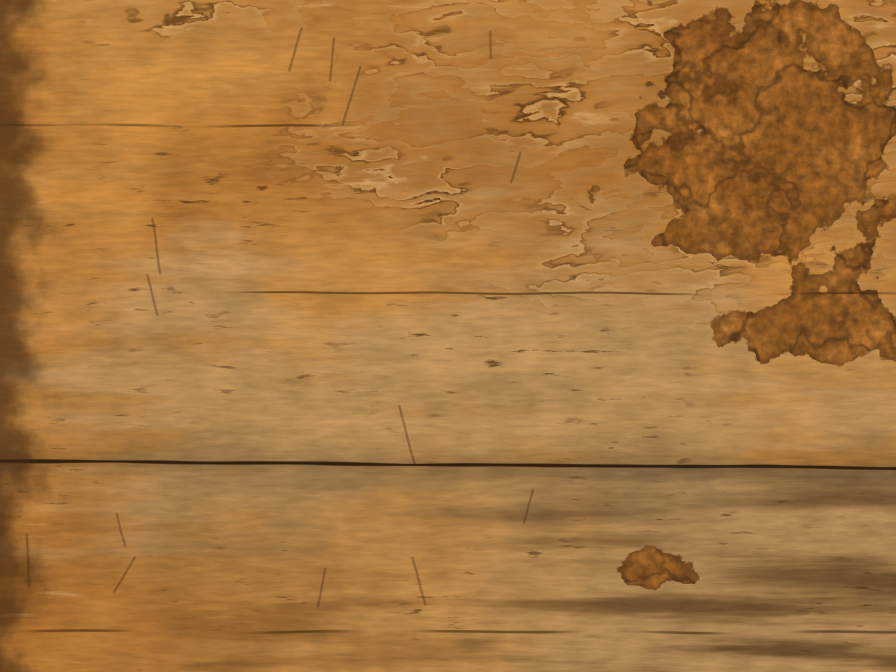
Write a Shadertoy shader that draws this texture.

```glsl
// Old weathered planks: honey coloured varnish over pale grain, torn ledges,
// rusty rot at the upper right, and a dark seam between two boards.
// Layers of stretched gradient noise are tinted and shaded one by one.

const vec3 HONEY = vec3(0.76, 0.53, 0.26);
const vec3 AMBER = vec3(0.64, 0.41, 0.17);
const vec3 PALE  = vec3(0.70, 0.55, 0.36);
const vec3 GREY  = vec3(0.53, 0.41, 0.26);
const vec3 RUST  = vec3(0.51, 0.31, 0.12);
const vec3 DARK  = vec3(0.25, 0.15, 0.07);
const vec3 SHINE = vec3(0.88, 0.70, 0.46);
const float SEAM_Y = 0.314;
const float SEAM_WIDTH = 0.0028;
const float LEDGE_STEPS = 4.0;
const int SCRATCHES = 14;

vec2 hash2(vec2 p) {
    vec3 q = fract(p.xyx * vec3(0.1031, 0.1030, 0.0973));
    q += dot(q, q.yzx + 33.33);
    return fract((q.xx + q.yz) * q.zy);
}

float corner(vec2 cell, vec2 offset) {
    float a = 6.2832 * hash2(cell).x;
    return dot(vec2(cos(a), sin(a)), offset);
}

float gradientNoise(vec2 p) {
    vec2 i = floor(p), f = p - i, e = vec2(1.0, 0.0);
    vec2 u = f * f * f * (f * (f * 6.0 - 15.0) + 10.0);
    return 1.4 * mix(mix(corner(i, f), corner(i + e, f - e), u.x),
                     mix(corner(i + e.yx, f - e.yx), corner(i + 1.0, f - 1.0), u.x), u.y);
}

float fbm(vec2 p) {
    float sum = 0.0, amp = 0.55;
    for (int i = 0; i < 5; i++) {
        sum += amp * gradientNoise(p);
        p = mat2(1.98, 0.12, -0.12, 1.98) * p + 17.3;
        amp *= 0.52;
    }
    return sum;
}

// Positive inside an ellipse, 1 at its centre
float blob(vec2 p, vec2 centre, vec2 radius) {
    return 1.0 - length((p - centre) / radius);
}

float segment(vec2 p, vec2 a, vec2 d) {
    vec2 q = p - a;
    return length(q - d * clamp(dot(q, d) / dot(d, d), 0.0, 1.0));
}

// Thin horizontal crack, broken up by noise along its length
float crack(vec2 p, float y, float width) {
    float wobble = 0.004 * gradientNoise(vec2(p.x * 5.0, y * 90.0));
    float broken = smoothstep(-0.3, 0.3, gradientNoise(vec2(p.x * 6.0, y * 70.0)));
    return broken * (1.0 - smoothstep(width * 0.3, width * 1.6, abs(p.y - y - wobble)));
}

void mainImage(out vec4 fragColor, in vec2 fragCoord) {
    vec2 p = fragCoord / iResolution.y;
    float pixel = 1.0 / iResolution.y;
    float broad = fbm(p * vec2(2.2, 3.2) + 4.0);
    float streak = fbm(p * vec2(2.0, 26.0) + 9.0);
    float grain = fbm(p * vec2(22.0, 130.0));
    float rough = fbm(p * 13.0 + 31.0);
    float seamY = SEAM_Y - 0.008 * p.x + 0.003 * gradientNoise(vec2(p.x * 4.0, 2.0));
    float lower = smoothstep(0.004, -0.004, p.y - seamY);

    // Varnish, worn pale in the middle and grey on the lower board
    vec3 color = mix(HONEY, AMBER, smoothstep(-0.35, 0.5, broad + 0.3 * streak));
    float worn = blob(p, vec2(0.75, 0.43), vec2(0.85, 0.24)) + 0.9 * broad + 0.5 * streak;
    color = mix(color, PALE, 0.8 * smoothstep(-0.1, 0.5, worn));
    float weather = lower * smoothstep(0.1, 1.0, p.x + 0.5 * broad);
    color = mix(color, mix(PALE, GREY, smoothstep(-0.3, 0.25, streak)), 0.85 * weather);
    color = mix(color, DARK, 0.5 * weather * smoothstep(0.05, 0.6, streak + 0.2 - p.y));

    // Fine grain and scattered dark flecks
    color *= 1.0 + 0.12 * grain + 0.13 * streak + 0.1 * rough;
    float fleckArea = smoothstep(-0.2, 0.4, fbm(p * vec2(3.0, 5.0) + 50.0) + 0.2 * worn);
    float fleck = smoothstep(0.28, 0.6, fbm(p * vec2(17.0, 85.0) + 70.0));
    color = mix(color, DARK, 0.65 * fleck * fleckArea);

    // Torn layers: terraced noise with a lit lip and a shadow below it
    float torn = max(blob(p, vec2(0.98, 0.83), vec2(0.58, 0.36)),
                     blob(p, vec2(0.3, 1.0), vec2(0.25, 0.08)));
    torn = smoothstep(0.0, 0.4, torn + 0.5 * broad);
    float terrace = LEDGE_STEPS * fbm(p * vec2(3.6, 11.0) + 0.15 * rough + 13.0);
    float soft = clamp(fwidth(terrace), 0.01, 0.5);
    float level = fract(terrace);
    float rim = smoothstep(0.0, soft, level);
    float shadow = rim * (1.0 - smoothstep(0.02, 0.28, level));
    float lip = smoothstep(0.72, 0.98, level) * smoothstep(1.0, 1.0 - soft, level);
    float strength = smoothstep(-0.25, 0.4, gradientNoise(p * vec2(5.0, 9.0) + 3.0));
    color = mix(color, mix(AMBER, PALE, level), 0.35 * torn);
    color = mix(color, DARK, 0.65 * shadow * torn * strength);
    color = mix(color, SHINE, 0.5 * lip * torn * strength);

    // Narrow glossy ripples along the grain
    float ripple = smoothstep(0.3, 0.6, fbm(p * vec2(5.0, 42.0) + 23.0));
    color = mix(color, SHINE, 0.5 * ripple * smoothstep(-0.1, 0.4, broad + 0.5 * torn));

    // Rot: crumbly rust with dark rims and veins
    float rot = max(blob(p, vec2(1.16, 0.79), vec2(0.19, 0.21)),
                    blob(p, vec2(1.22, 0.51), vec2(0.15, 0.055)));
    rot = max(rot, blob(p, vec2(0.97, 0.155), vec2(0.055, 0.032)) - 0.1) + 0.9 * rough + 0.4 * broad;
    float rotten = smoothstep(0.0, 0.08, rot);
    float vein = 1.0 - smoothstep(0.0, 0.07, abs(fbm(p * 7.0 + 90.0)));
    vec3 rust = mix(RUST, AMBER, smoothstep(-0.2, 0.5, fbm(p * 9.0 + 60.0)));
    rust *= 1.0 + 0.45 * fbm(p * 60.0);
    rust = mix(rust, DARK, 0.5 * vein + 0.4 * (1.0 - smoothstep(0.05, 0.3, rot)));
    color = mix(color, rust, 0.9 * rotten);

    // Scratches, mostly upright
    for (int i = 0; i < SCRATCHES; i++) {
        vec2 h = hash2(vec2(float(i), 7.0)), k = hash2(vec2(float(i), 19.0));
        vec2 run = vec2(0.07 * (k.x - 0.5), 0.03 + 0.06 * k.y);
        float d = segment(p + 0.002 * rough, h * vec2(0.8, 0.95), run);
        color = mix(color, DARK, 0.35 * (1.0 - smoothstep(0.0005, 0.0015 + pixel, d)));
    }

    // Cracks, the seam with its soft shade, and the grimy left edge
    float cracks = crack(p, 0.814, 0.0018) * smoothstep(0.6, 0.45, p.x);
    cracks = max(cracks, max(crack(p, 0.563, 0.0016), crack(p, 0.06, 0.002)));
    color = mix(color, DARK, 0.6 * cracks);
    float gap = abs(p.y - seamY);
    float width = SEAM_WIDTH * (0.8 + 0.6 * gradientNoise(vec2(p.x * 9.0, 5.0)));
    color *= 1.0 - 0.22 * exp(-gap * 45.0);
    color = mix(color, DARK * 0.6, 0.9 * (1.0 - smoothstep(width * 0.4, width + pixel, gap)));
    float grime = 1.0 - smoothstep(0.0, 0.08, p.x + 0.06 * rough + 0.03 * broad);
    color = mix(color, DARK, 0.65 * grime);

    fragColor = vec4(clamp(color, 0.0, 1.0), 1.0);
}
```
